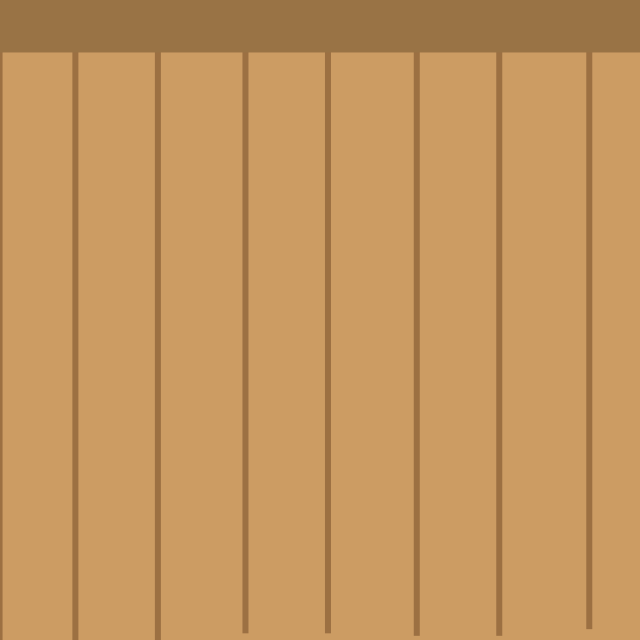
Write a Shadertoy shader that draws this texture.

```glsl
const vec3 PANEL_COLOR = vec3(0.80, 0.61, 0.39);
const vec3 RAIL_COLOR = vec3(0.60, 0.45, 0.27);
const vec3 GROOVE_COLOR = vec3(0.61, 0.44, 0.26);

const float RAIL_BOTTOM = 0.918;
const int GROOVE_COUNT = 8;
const float GROOVE_HALF_WIDTH = 0.0047;
const float LEFT_EDGE = -0.0007;      // the first groove is cut by the border
const float FIRST_PAIR = 0.1178;      // position of the first full pair
const float PAIR_SPACING = 0.2648;
const float PAIR_STRETCH = 0.00095;   // pairs widen slightly to the right
const float PAIR_GAP = 0.1289;        // distance between grooves of a pair
const float END_RISE = 0.00326;       // lower ends rise with each pair
const float END_STAGGER = 0.00716;    // extra rise on every other pair

// Antialiased coverage of a signed distance, negative inside
float coverage(float dist, float pixel) {
    return clamp(0.5 - dist / pixel, 0.0, 1.0);
}

float grooveX(float pair, float side) {
    float x = FIRST_PAIR + PAIR_SPACING * pair + PAIR_STRETCH * pair * pair;
    return max(x + PAIR_GAP * side, LEFT_EDGE);
}

// Height of the lower end; zero runs off the canvas
float grooveEnd(float pair) {
    float p = max(pair, 0.0);
    return END_RISE * p + END_STAGGER * mod(p, 2.0);
}

void mainImage(out vec4 fragColor, in vec2 fragCoord) {
    vec2 uv = fragCoord / iResolution.xy;
    vec2 pixel = 1.0 / iResolution.xy;

    // Vertical grooves between the boards
    float groove = 0.0;
    for (int i = 0; i < GROOVE_COUNT; i++) {
        float index = float(i) - 1.0;
        float pair = floor(index / 2.0);
        float side = mod(index, 2.0);
        float across = abs(uv.x - grooveX(pair, side)) - GROOVE_HALF_WIDTH;
        float below = grooveEnd(pair) - uv.y;
        groove = max(groove, coverage(across, pixel.x) * coverage(below, pixel.y));
    }
    vec3 color = mix(PANEL_COLOR, GROOVE_COLOR, groove);

    // Top rail
    color = mix(color, RAIL_COLOR, coverage(RAIL_BOTTOM - uv.y, pixel.y));

    fragColor = vec4(color, 1.0);
}
```
